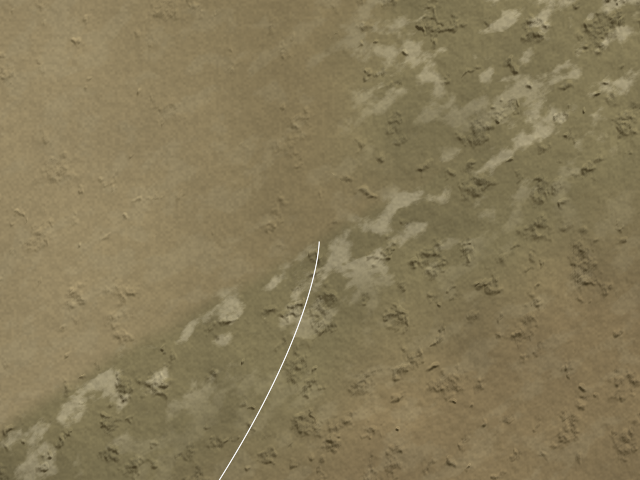
Write a Shadertoy shader that draws this texture.

```glsl
// Trodden dry mud: a smooth brown bank meets a rough olive strip on a diagonal.
// Noise and scattered, crumbled prints form a height field lit from above;
// pale crust, dark pits, fine grain and one thin bright curve finish it.

const vec3 BANK_TAN = vec3(0.580, 0.520, 0.388);
const vec3 BANK_BROWN = vec3(0.520, 0.464, 0.335);
const vec3 STRIP_OLIVE = vec3(0.478, 0.440, 0.316);
const vec3 FLAT_BROWN = vec3(0.515, 0.450, 0.325);
const vec3 CRUST_PALE = vec3(0.635, 0.595, 0.475);
const vec3 PIT_DARK = vec3(0.230, 0.195, 0.115);
const vec3 CURVE_WHITE = vec3(0.97);
const vec2 LIGHT_DIR = vec2(0.35, 0.94);

float hash(vec2 p) {
    return fract(sin(dot(p, vec2(127.1, 311.7))) * 43758.5453);
}

vec2 hash2(vec2 p) {
    return vec2(hash(p), hash(p + 37.3));
}

float noise(vec2 p) {
    vec2 i = floor(p), f = fract(p);
    f = f * f * (3.0 - 2.0 * f);
    float low = mix(hash(i), hash(i + vec2(1, 0)), f.x);
    float high = mix(hash(i + vec2(0, 1)), hash(i + vec2(1, 1)), f.x);
    return mix(low, high, f.y);
}

float fbm(vec2 p, int octaves) {
    float sum = 0.0, amp = 0.5;
    for (int i = 0; i < octaves; i++) {
        sum += amp * noise(p);
        p = mat2(1.6, 1.2, -1.2, 1.6) * p + 7.7;
        amp *= 0.5;
    }
    return sum;
}

// Coverage of ragged oval prints, one candidate per grid cell
float prints(vec2 p, float scale, float chance) {
    vec2 warp = vec2(fbm(p * 40.0, 3), fbm(p * 40.0 + 19.0, 3)) - 0.44;
    vec2 q = p * scale + warp * 0.9;
    vec2 cell = floor(q);
    float cover = 0.0;
    for (int y = -1; y <= 1; y++)
    for (int x = -1; x <= 1; x++) {
        vec2 id = cell + vec2(x, y);
        vec2 d = q - id - hash2(id);
        float a = 0.3 + 1.2 * hash(id + 5.1);
        d = mat2(cos(a), -sin(a), sin(a), cos(a)) * d;
        float size = mix(0.22, 0.56, hash(id + 9.4));
        float oval = 1.0 - smoothstep(0.1, 1.0, length(d * vec2(1.0, 1.5)) / size);
        cover = max(cover, oval * step(hash(id + 2.7), chance));
    }
    return cover;
}

// Rough ground: everything below the diagonal, and the upper right
float roughness(vec2 p, float across) {
    float below = smoothstep(-0.02, 0.03, across);
    float corner = smoothstep(0.72, 0.92, p.x + 0.12 * noise(p * 9.0));
    return max(below, corner * smoothstep(0.4, 0.75, p.y));
}

// Height: the prints break the ground into crumbs of several sizes
float ground(vec2 p, float marks, float rough) {
    float crumbs = fbm(p * 58.0, 4);
    float ridges = abs(noise(p * 46.0 + 4.0) - 0.5) + 0.5 * abs(noise(p * 95.0) - 0.5);
    float swell = fbm(p * 16.0, 3);
    float broken = marks * (0.85 * crumbs + 0.5 * ridges - 0.3);
    return broken * mix(0.5, 1.25, rough) + crumbs * mix(0.1, 0.2, rough)
        + swell * mix(0.1, 0.28, rough);
}

float markCover(vec2 p, float rough) {
    float large = prints(p, 11.0, mix(0.3, 0.55, rough));
    float small = prints(p + 3.1, 24.0, mix(0.14, 0.3, rough));
    return max(large, 0.8 * small);
}

vec3 soilColour(vec2 p, float across, float rough) {
    float fade = smoothstep(0.0, 0.8, p.x + 0.3 * (noise(p * 3.0) - 0.5));
    vec3 bank = mix(BANK_TAN, BANK_BROWN, fade);
    float far = smoothstep(0.18, 0.48, across + 0.12 * (noise(p * 5.0) - 0.5));
    return mix(bank, mix(STRIP_OLIVE, FLAT_BROWN, far), rough);
}

// Pale dried patches beside the diagonal and in the upper right
float crustCover(vec2 p, float across, float rough) {
    float beside = smoothstep(-0.02, 0.02, across) * (1.0 - smoothstep(0.08, 0.22, across));
    float top = smoothstep(0.65, 0.9, p.y) * rough;
    vec2 along = vec2(dot(p, vec2(0.86, 0.51)), across * 1.6);
    float patches = smoothstep(0.48, 0.68, fbm(along * 20.0, 5));
    return patches * (0.2 + 0.7 * max(beside, top));
}

// Thin curve bending down and left from the middle
float curveCover(vec2 p, float pixel) {
    float t = clamp((0.497 - p.y) / 0.497, 0.0, 1.0);
    float slope = 0.628 * sqrt(t);
    float d = abs(p.x - 0.665 + 0.208 * pow(t, 1.5)) / sqrt(1.0 + slope * slope);
    float line = 1.0 - smoothstep(0.0013 - 0.5 * pixel, 0.0013 + 0.5 * pixel, d);
    return line * smoothstep(-pixel, pixel, 0.497 - p.y);
}

void mainImage(out vec4 fragColor, in vec2 fragCoord) {
    float pixel = 1.0 / iResolution.y;
    vec2 p = fragCoord * pixel;
    float across = dot(p - vec2(0.434, 0.375), vec2(0.51, -0.86));
    across += 0.05 * (fbm(p * 8.0, 3) - 0.44);
    float rough = roughness(p, across);

    // Soil and crust
    vec3 colour = soilColour(p, across, rough);
    colour = mix(colour, CRUST_PALE, crustCover(p, across, rough));
    colour *= 1.0 + mix(0.12, 0.26, rough) * (fbm(p * 7.0, 4) - 0.47);

    // Relief: lit slopes brighten a little, shaded slopes darken more
    float marks = markCover(p, rough);
    vec2 ahead = p + LIGHT_DIR * 0.005;
    float slope = ground(p, marks, rough) - ground(ahead, markCover(ahead, rough), rough);
    colour *= 1.0 - 0.1 * marks * rough;
    colour *= 1.0 + 0.9 * clamp(slope, 0.0, 0.2);
    colour = mix(colour, PIT_DARK, clamp(-slope * 2.3, 0.0, 0.85));

    // Fine grain and the curve
    colour *= 1.0 + 0.09 * (noise(p * 190.0) - 0.5);
    colour = mix(colour, CURVE_WHITE, curveCover(p, pixel));
    fragColor = vec4(colour, 1.0);
}
```
